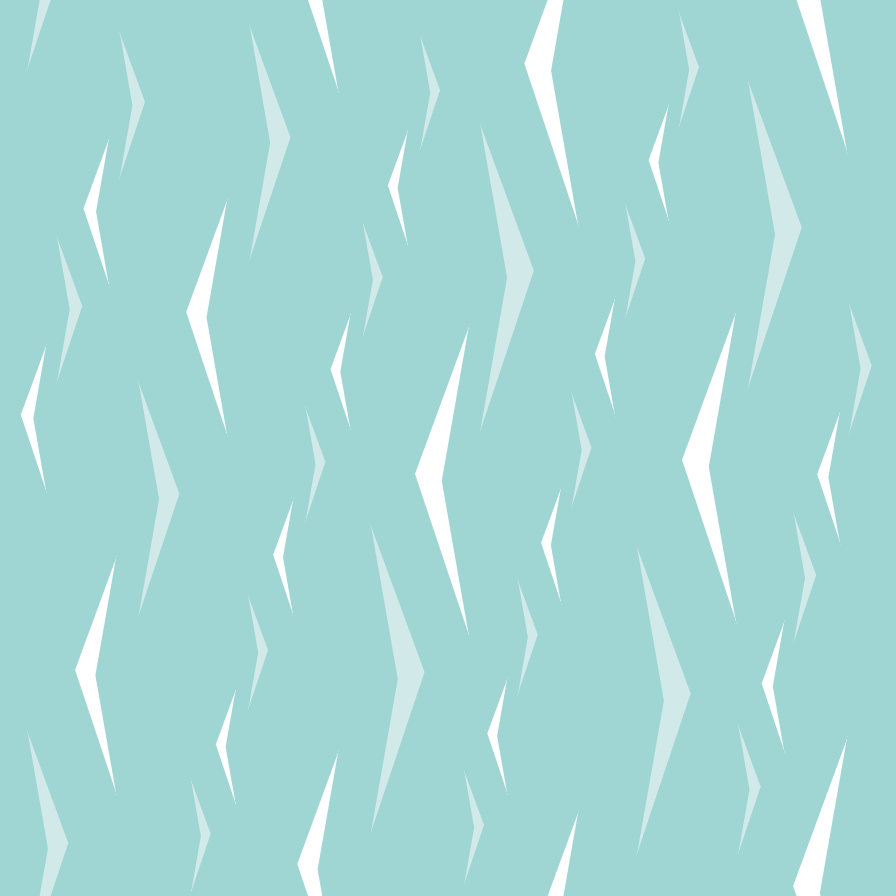
A Shadertoy shader for this pattern:

```glsl
// Slender bent slivers on a flat aqua ground, hung in slanting chains that tile.
// Along each chain, white slivers bowed left alternate with pale ones bowed right.
// Each sliver is the gap between two bent edges that meet at its tips.

const vec3 AQUA  = vec3(0.624, 0.839, 0.827);
const vec3 PALE  = vec3(0.818, 0.914, 0.910);
const vec3 WHITE = vec3(1.0);

float hash(vec2 p) {
    return fract(sin(dot(p, vec2(127.1, 311.7))) * 43758.55);
}

// Signed distance to a sliver of height 1, tips at (0, +-0.5), bowed to the left
float sliver(vec2 p) {
    float outer = -0.175 * min((0.5 - p.y) / 0.477, (0.5 + p.y) / 0.523);
    float inner = -0.0875 * (1.0 - 2.0 * abs(p.y));
    return max((outer - p.x) / 1.06, (p.x - inner) / 1.015);
}

// Draws a chain of slivers; parity 0 starts with a pale one, 1 with a white one
void chain(inout vec3 color, vec2 uv, vec2 start, vec2 stride,
           float size, int count, int parity) {
    float pixel = 1.0 / iResolution.y;
    for (int i = 0; i < count; i++) {
        bool isWhite = (i + parity) % 2 == 1;
        float side = isWhite ? 1.0 : -1.0;

        // Slight irregularity along the chain
        vec2 center = start + float(i) * stride;
        center.y += 0.05 * size * (hash(start + float(i)) - 0.5);

        // Wrap around the canvas, mirror, and shift the tips off the chain line
        vec2 p = uv - center;
        p -= round(p);
        p = vec2(p.x * side, p.y) / size - vec2(0.07, 0.0);

        float cover = clamp(0.5 - sliver(p) * size / pixel, 0.0, 1.0);
        color = mix(color, isWhite ? WHITE : PALE, cover);
    }
}

void mainImage(out vec4 fragColor, in vec2 fragCoord) {
    vec2 uv = fragCoord / iResolution.y;
    vec3 color = AQUA;

    // Chains from left to right: start, stride, size, count, parity
    chain(color, uv, vec2(0.145, 0.882), vec2(-0.035, -0.115), 0.160, 4, 0);
    chain(color, uv, vec2(0.359, 1.031), vec2(-0.062, -0.195), 0.259, 6, 1);
    chain(color, uv, vec2(0.478, 0.897), vec2(-0.032, -0.104), 0.125, 9, 0);
    chain(color, uv, vec2(0.621, 0.922), vec2(-0.061, -0.228), 0.341, 4, 1);
    chain(color, uv, vec2(0.767, 0.922), vec2(-0.030, -0.106), 0.125, 9, 0);
    chain(color, uv, vec2(0.921, 1.000), vec2(-0.062, -0.260), 0.341, 4, 1);
    chain(color, uv, vec2(0.958, 0.587), vec2(-0.031, -0.117), 0.142, 5, 0);

    fragColor = vec4(color, 1.0);
}
```
